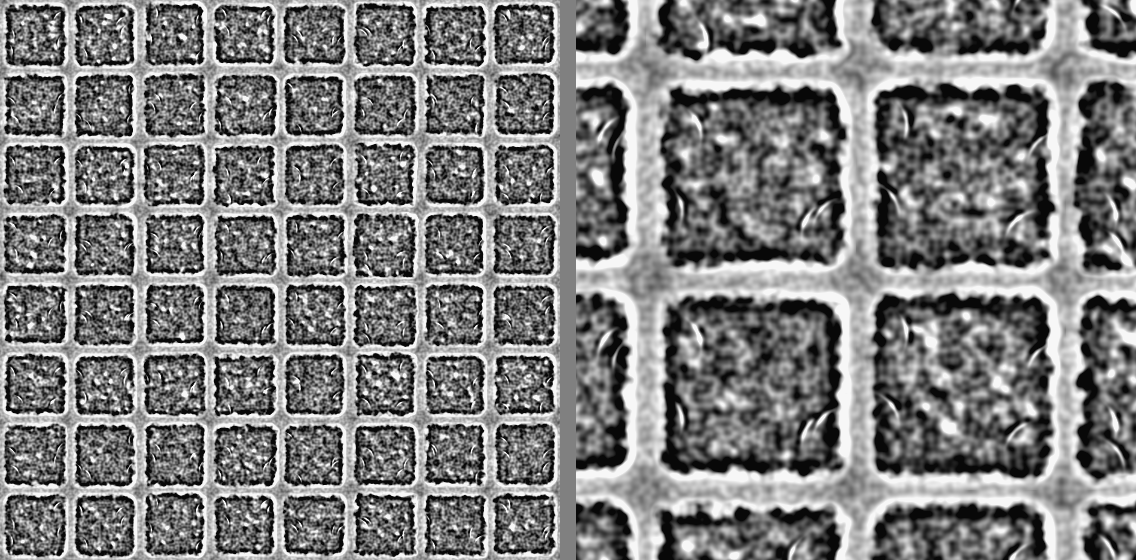
Left, the full canvas; right, a detail of the centre.
This texture is drawn by a three.js fragment shader. Its source:

```glsl
// Eight by eight rough stone setts in pale mortar, in grey relief.
// Each sett is a jittered rounded box with a worn outline, a dark inner edge and
// a bright rim; gradient noise, scattered chips and scratches give it its grain.

varying vec2 vUv;

const float TILES = 8.0;            // setts across and down
const float HALF_SIZE = 0.417;      // half width of a sett, in cells
const float SIZE_JITTER = 0.024;
const float SHIFT_JITTER = 0.024;
const float EDGE_SOFT = 0.014;
const float RIM_OFFSET = 0.030;     // bright line just outside the sett
const float RIM_WIDTH = 0.021;
const float SHADE_OFFSET = -0.030;  // dark line just inside the sett
const float SHADE_WIDTH = 0.034;
const float STONE_GREY = 0.41;
const float MORTAR_GREY = 0.69;
const float CROSSING_GREY = 0.55;
const float CHIP_GRID = 8.5;        // chips per cell width
const float SCRATCHES = 4.0;        // scratches per sett
const vec2 LIGHT = vec2(0.6, 0.8);

float hash(vec2 p) {
  vec3 q = fract(vec3(p.xyx) * 0.1031);
  q += dot(q, q.yzx + 33.33);
  return fract((q.x + q.y) * q.z);
}

vec2 hash2(vec2 p) {
  return vec2(hash(p + 17.3), hash(p + 71.9));
}

float cornerSlope(vec2 corner, vec2 offset) {
  float a = 6.28318 * hash(corner + 5.7);
  return dot(vec2(cos(a), sin(a)), offset);
}

float gradientNoise(vec2 p) {
  vec2 i = floor(p), f = p - i;
  vec2 u = f * f * f * (f * (f * 6.0 - 15.0) + 10.0);
  vec2 e = vec2(1.0, 0.0);
  float low = mix(cornerSlope(i, f), cornerSlope(i + e, f - e), u.x);
  float high = mix(cornerSlope(i + e.yx, f - e.yx), cornerSlope(i + 1.0, f - 1.0), u.x);
  return mix(low, high, u.y);
}

float bell(float x, float width) {
  return exp(-x * x / (width * width));
}

float roundedBox(vec2 p, vec2 halfSize, float radius) {
  vec2 q = abs(p) - halfSize + radius;
  return length(max(q, 0.0)) + min(max(q.x, q.y), 0.0) - radius;
}

// Bright mineral chips, each with a shadow on the side away from the light
float chips(vec2 p) {
  vec2 g = p * CHIP_GRID, base = floor(g);
  float sum = 0.0;
  for (int y = -1; y <= 1; y++) {
    for (int x = -1; x <= 1; x++) {
      vec2 id = base + vec2(float(x), float(y));
      vec2 d = g - id - hash2(id);
      float angle = 3.14159 * hash(id + 3.1);
      vec2 axis = vec2(cos(angle), sin(angle));
      vec2 stretch = vec2(dot(d, axis) * 0.7, dot(d, axis.yx * vec2(-1.0, 1.0)));
      float size = mix(0.16, 0.34, hash(id + 9.4));
      float strength = pow(hash(id + 41.2), 2.5);
      sum += strength * (bell(length(stretch), size) - 0.55 * bell(length(d + LIGHT * 0.4), size));
    }
  }
  return sum;
}

// Short bowed scratches near the left and right sides
float scratches(vec2 q, vec2 seed) {
  float sum = 0.0;
  for (float i = 0.0; i < SCRATCHES; i++) {
    vec2 r = hash2(seed + i * 13.7);
    float side = mod(i, 2.0) * 2.0 - 1.0;
    vec2 d = q - vec2(side * mix(0.2, 0.38, r.x), (r.y - 0.5) * 0.66);
    float angle = side * mix(0.6, 1.5, hash(seed + i * 5.3));
    vec2 dir = vec2(cos(angle), sin(angle));
    float along = dot(d, dir);
    float across = dot(d, vec2(-dir.y, dir.x)) + 3.0 * along * along;
    sum += bell(along, 0.06) * (bell(across, 0.010) - 0.6 * bell(across - 0.022, 0.014));
  }
  return sum;
}

void main() {
  vec2 p = vUv * TILES;
  vec2 cell = floor(p);
  // Sett shapes mirror about the middle row
  vec2 seed = vec2(cell.x, min(cell.y, TILES - 1.0 - cell.y)) + 2.0;
  float wear = hash(seed + 23.0);

  // Grain shared by stone and mortar
  float broad = gradientNoise(p * 4.0);
  float medium = gradientNoise(p * 10.0 + 31.0);
  float fine = gradientNoise(p * 23.0 + 57.0);

  // Worn outline
  vec2 q = fract(p) - 0.5 - (hash2(seed) - 0.5) * SHIFT_JITTER;
  vec2 halfSize = HALF_SIZE + (hash2(seed + 8.0) - 0.5) * SIZE_JITTER;
  float d = roundedBox(q, halfSize, mix(0.12, 0.05, wear));
  d += 0.024 * broad + mix(0.012, 0.055, wear) * medium + 0.012 * fine;

  // Stone
  float stone = STONE_GREY + 0.16 * broad + 0.50 * medium + 0.55 * fine;
  stone += mix(0.65, 1.15, hash(seed + 61.0)) * chips(p);
  stone += 0.75 * scratches(q, seed);
  stone -= (0.42 + 0.5 * broad) * bell(d - SHADE_OFFSET, SHADE_WIDTH);

  // Mortar, greyer where the joints cross
  float crossing = length(fract(p + 0.5) - 0.5);
  float mortar = mix(CROSSING_GREY, MORTAR_GREY, smoothstep(0.04, 0.2, crossing));
  mortar += 0.16 * broad + 0.22 * medium + 0.28 * fine;

  // Rim, strongest on the right
  vec2 facing = normalize(q * q * q + 1e-5);
  float rim = 0.16 + 0.28 * max(facing.x, 0.0) + 0.12 * abs(facing.y);
  mortar += rim * (1.0 + 1.2 * broad) * bell(d - RIM_OFFSET, RIM_WIDTH);

  float grey = mix(stone, mortar, smoothstep(-EDGE_SOFT, EDGE_SOFT, d));
  gl_FragColor = vec4(vec3(clamp(grey, 0.03, 0.97)), 1.0);
}
```
